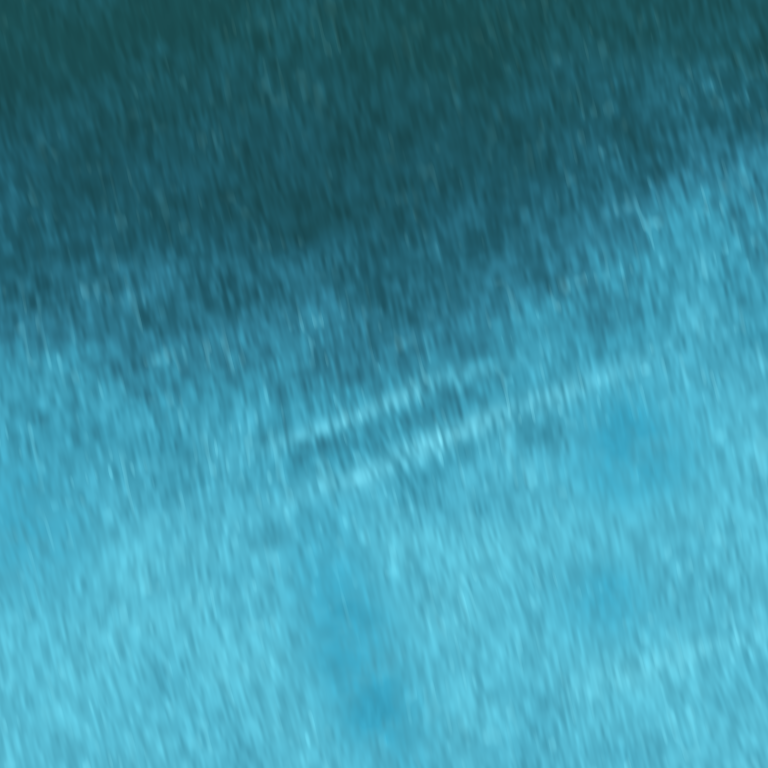
This texture is drawn by a Shadertoy shader. Its source:

```glsl
// Teal plush cloth: a soft diagonal shadow falls over the upper part, lit pile below.
// A smooth tone field with folds and worn patches is roughened by stretched noise
// for the short slanted fibres, then coloured through a six-step ramp.

const vec3 RAMP[6] = vec3[6](
    vec3(0.105, 0.295, 0.325), vec3(0.13, 0.36, 0.42), vec3(0.19, 0.48, 0.57),
    vec3(0.24, 0.60, 0.70), vec3(0.31, 0.69, 0.79), vec3(0.37, 0.76, 0.85));
const vec3 SATURATED_BLUE = vec3(0.16, 0.58, 0.71);
const vec3 HAIR_LIGHT = vec3(0.19, 0.20, 0.18);
const vec3 FOLD_LIGHT = vec3(0.10, 0.10, 0.09);
const vec2 FIBRE_DIR = vec2(0.225, -0.974);
const vec2 FIBRE_FREQ = vec2(150.0, 38.0);   // across, along
const float FIBRE_TONE = 0.27;
const float BLOTCH_TONE = 0.27;
const float SHADOW_START = -0.31;
const float SHADOW_END = 0.41;

float hash(vec2 cell) {
    uvec2 q = uvec2(ivec2(cell)) * uvec2(1597334673u, 3812015801u);
    uint n = (q.x ^ q.y) * 1597334673u;
    n = (n ^ (n >> 15)) * 2246822519u;
    return float((n ^ (n >> 13)) & 65535u) / 65535.0;
}

float noise(vec2 p) {
    vec2 i = floor(p), f = fract(p);
    f = f * f * (3.0 - 2.0 * f);
    return mix(mix(hash(i), hash(i + vec2(1, 0)), f.x),
               mix(hash(i + vec2(0, 1)), hash(i + vec2(1, 1)), f.x), f.y);
}

float fbm(vec2 p) {
    float sum = 0.0, amp = 0.5;
    for (int k = 0; k < 4; k++) {
        sum += amp * noise(p);
        p = mat2(1.6, 1.2, -1.2, 1.6) * p + 17.3;
        amp *= 0.55;
    }
    return sum / 1.01;
}

// Soft line from a to b that fades towards its ends
float fold(vec2 p, vec2 a, vec2 b, float width) {
    vec2 ab = b - a;
    float len = length(ab);
    vec2 dir = ab / len;
    float along = dot(p - a, dir) / len;
    float side = dot(p - a, vec2(-dir.y, dir.x)) / width;
    return exp(-side * side) * smoothstep(-0.15, 0.35, along) * smoothstep(1.15, 0.65, along);
}

float patchMask(vec2 p, vec2 centre, vec2 radius) {
    vec2 q = (p - centre) / radius;
    return exp(-dot(q, q));
}

vec3 ramp(float tone) {
    float t = clamp(tone, 0.0, 1.0) * 5.0;
    vec3 col = RAMP[0];
    for (int k = 1; k < 6; k++)
        col = mix(col, RAMP[k], clamp(t - float(k - 1), 0.0, 1.0));
    return col;
}

void mainImage(out vec4 fragColor, in vec2 fragCoord) {
    vec2 uv = fragCoord / iResolution.xy;
    float blotch = fbm(uv * vec2(10.0, 14.0) + 3.0) - 0.5;

    // Fibre coordinates: across and along the slightly wavering pile
    vec2 pile = vec2(dot(uv, vec2(-FIBRE_DIR.y, FIBRE_DIR.x)), dot(uv, FIBRE_DIR));
    pile.x += 0.016 * (noise(uv * 6.0 + 40.0) - 0.5);
    float fibre = 0.46 * noise(pile * FIBRE_FREQ)
                + 0.34 * noise(pile * FIBRE_FREQ * vec2(1.6, 1.4) + 31.0)
                + 0.20 * noise(pile * FIBRE_FREQ * vec2(0.45, 0.6) + 67.0) - 0.5;
    float hair = smoothstep(0.58, 0.95, noise(pile * FIBRE_FREQ * vec2(1.15, 1.0) + 91.0));
    hair *= smoothstep(0.25, 0.75, noise(uv * 26.0 + 8.0));

    // Shadow edge, rising to the right with a dark lobe near the middle
    float edge = 0.60 + 0.18 * smoothstep(0.45, 1.0, uv.x)
               - 0.06 * exp(-pow((uv.x - 0.46) / 0.11, 2.0))
               + 0.03 * exp(-pow((uv.x - 0.27) / 0.12, 2.0));
    float tone = 0.02 + 0.87 * smoothstep(SHADOW_START, SHADOW_END, edge - uv.y + 0.10 * blotch);
    tone += BLOTCH_TONE * blotch;
    tone += 0.09 * patchMask(uv, vec2(0.88, 0.89), vec2(0.16, 0.06));

    // Raised folds, broken up by the pile, with a crease between them
    vec2 bent = uv + vec2(0.0, 0.022 * (noise(uv * 9.0) - 0.5) + 0.010 * fibre);
    float ridge = fold(bent, vec2(0.36, 0.345), vec2(0.83, 0.53), 0.018)
                + 0.8 * fold(bent, vec2(0.32, 0.415), vec2(0.66, 0.535), 0.014)
                + 0.4 * fold(bent, vec2(0.72, 0.09), vec2(1.05, 0.19), 0.022);
    ridge *= clamp(0.35 + 0.8 * noise(uv * 19.0 + 5.0) + 1.3 * fibre, 0.0, 1.3);
    float crease = fold(bent, vec2(0.20, 0.35), vec2(0.72, 0.515), 0.024);
    tone += 0.10 * ridge - 0.07 * crease;

    // Worn, bluer patches in the lit area
    float worn = patchMask(uv + vec2(0.35 * (uv.y - 0.13), 0.0), vec2(0.47, 0.13), vec2(0.06, 0.16))
               + 0.8 * patchMask(uv, vec2(0.03, 0.32), vec2(0.08, 0.09))
               + 0.7 * patchMask(uv, vec2(0.82, 0.42), vec2(0.10, 0.08))
               + 0.6 * patchMask(uv, vec2(0.79, 0.22), vec2(0.07, 0.05));
    worn = clamp(worn * (0.8 + 3.0 * blotch + 1.0 * fibre), 0.0, 1.0);

    // Fibres show most in the half shade
    float halfShade = exp(-pow((tone - 0.5) / 0.38, 2.0));
    tone += FIBRE_TONE * (0.60 + 0.30 * halfShade) * fibre;

    vec3 col = ramp(tone);
    col = mix(col, SATURATED_BLUE, 0.65 * worn * smoothstep(0.4, 0.8, tone));
    col *= 1.0 + 0.20 * fibre;
    col += HAIR_LIGHT * hair * (0.12 + 0.28 * halfShade);
    col += FOLD_LIGHT * ridge;
    col += vec3(0.0, 0.005, -0.01) * smoothstep(0.75, 1.0, uv.y);
    fragColor = vec4(clamp(col, 0.0, 1.0), 1.0);
}
```
